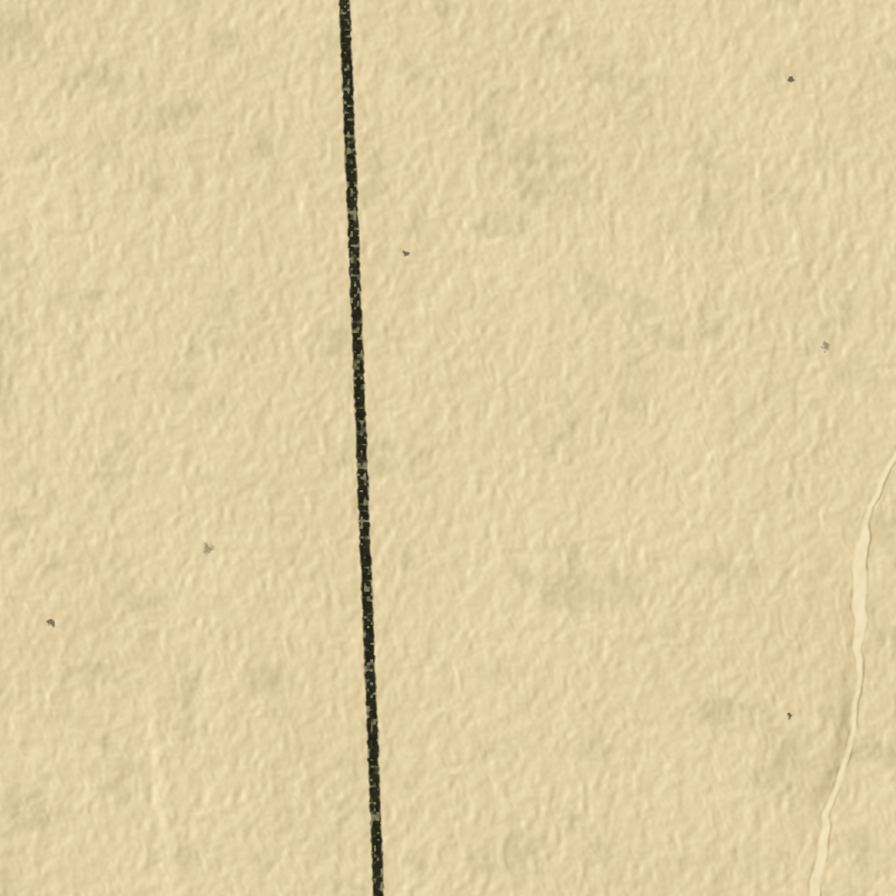
This texture is drawn by a WebGL 1 fragment shader. Its source:

```glsl
precision highp float;
// Aged cream paper with embossed grain, one slanted ink rule and a torn crease at the right.
#define PAPER vec3(0.888, 0.815, 0.645)
#define INK vec3(0.13, 0.13, 0.085)
#define RULE_TOP 0.3845
#define RULE_BOTTOM 0.4225
#define RULE_HALF_WIDTH 0.0058
#define GRAIN_SCALE vec2(125.0, 88.0)
#define GRAIN_DEPTH 0.135
#define MOTTLE_DEPTH 0.035
#define CREASE_LIGHT vec3(0.97, 0.91, 0.75)

uniform vec2 u_resolution;

float hash(vec2 p) {
  vec3 q = fract(vec3(p.xyx) * 0.1031);
  q += dot(q, q.yzx + 33.33);
  return fract((q.x + q.y) * q.z);
}

float noise(vec2 p) {
  vec2 cell = floor(p);
  vec2 f = fract(p);
  f = f * f * (3.0 - 2.0 * f);
  float low = mix(hash(cell), hash(cell + vec2(1.0, 0.0)), f.x);
  float high = mix(hash(cell + vec2(0.0, 1.0)), hash(cell + vec2(1.0, 1.0)), f.x);
  return mix(low, high, f.y);
}

float fbm(vec2 p) {
  float sum = 0.0;
  float gain = 0.5;
  for (int i = 0; i < 4; i++) {
    sum += gain * noise(p);
    p = mat2(0.8, 0.6, -0.6, 0.8) * p * 2.03 + 17.3;
    gain *= 0.5;
  }
  return sum;
}

// Height of the paper fibres, longer along y than along x
float fibres(vec2 p) {
  vec2 bend = vec2(noise(p * 42.0), noise(p * 42.0 + 31.7)) * 0.008;
  vec2 q = (p + bend) * GRAIN_SCALE;
  return 0.62 * noise(q) + 0.28 * noise(q * 1.9 + 9.1)
       + 0.35 * noise(q * vec2(0.55, 0.28) + 53.0);
}

float ramp(float a, float b, float t) {
  return clamp((t - a) / (b - a), 0.0, 1.0);
}

// Horizontal place of the crease at height y
float creaseX(float y) {
  float x = 0.909 + 0.013 * ramp(0.0, 0.089, y) + 0.026 * ramp(0.089, 0.167, y);
  x += 0.009 * ramp(0.167, 0.219, y) + 0.004 * ramp(0.219, 0.375, y);
  x += 0.009 * ramp(0.375, 0.434, y) + 0.060 * ramp(0.434, 0.546, y);
  return x + 0.005 * (noise(vec2(y * 65.0, 4.0)) - 0.5);
}

float band(float d, float halfWidth, float soft) {
  return 1.0 - smoothstep(halfWidth - soft, halfWidth + soft, abs(d));
}

float speck(vec2 p, vec2 center, float radius) {
  vec2 wobble = vec2(noise(p * 300.0), noise(p * 300.0 + 8.0)) - 0.5;
  return 1.0 - smoothstep(radius * 0.4, radius * 1.4, length(p - center + wobble * radius));
}

void main() {
  vec2 p = gl_FragCoord.xy / u_resolution;
  float pixel = 1.0 / min(u_resolution.x, u_resolution.y);

  // Paper: broad mottling and side-lit fibre relief
  float relief = fibres(p) - fibres(p + vec2(0.0042, -0.0026));
  float mottle = fbm(p * vec2(9.0, 7.0) + 3.0) - 0.47;
  float fine = noise(p * 290.0) - 0.5;
  vec3 color = PAPER + relief * GRAIN_DEPTH * vec3(0.95, 1.0, 1.05);
  color += mottle * MOTTLE_DEPTH + fine * 0.018;
  float stain = smoothstep(0.55, 0.8, fbm(p * 24.0 + 40.0));
  color -= stain * vec3(0.055, 0.045, 0.05);

  // Faint fold at the lower left
  float foldX = 0.165 + 0.13 * (0.27 - p.y) + 0.014 * (noise(vec2(p.y * 16.0, 2.0)) - 0.5);
  float foldFade = 1.0 - smoothstep(0.22, 0.32, p.y);
  color += foldFade * (0.025 * band(p.x - foldX + 0.012, 0.008, 0.008)
                     - 0.025 * band(p.x - foldX, 0.003, 0.004));

  // Torn crease: shaded side, bright ridge and thin dark edge
  float d = p.x - creaseX(p.y);
  float shadeSpan = smoothstep(0.07, 0.13, p.y) * (1.0 - smoothstep(0.2, 0.29, p.y));
  color -= 0.075 * shadeSpan * band(d + 0.013, 0.009, 0.007);
  float swell = smoothstep(0.24, 0.33, p.y) * (1.0 - smoothstep(0.37, 0.43, p.y));
  swell += 0.6 * (1.0 - smoothstep(0.04, 0.12, p.y));
  float ridgeWidth = 0.0028 + 0.0045 * swell;
  float ridge = band(d, ridgeWidth, 0.0022 + pixel * 0.5);
  color = mix(color, CREASE_LIGHT, ridge * (0.6 + 0.25 * noise(p * 110.0)));
  float edgeBreak = smoothstep(0.2, 0.7, noise(vec2(p.y * 45.0, 19.0)));
  color -= 0.13 * edgeBreak * band(d - ridgeWidth - 0.0012, 0.0012, 0.0014);
  color -= 0.07 * (1.0 - edgeBreak) * band(d + ridgeWidth + 0.0015, 0.0014, 0.0016);

  // Dark specks in the pulp
  float dirt = 0.65 * speck(p, vec2(0.883, 0.912), 0.0035);
  dirt += 0.65 * speck(p, vec2(0.453, 0.717), 0.0032);
  dirt += 0.40 * speck(p, vec2(0.922, 0.613), 0.0050);
  dirt += 0.60 * speck(p, vec2(0.057, 0.305), 0.0040);
  dirt += 0.65 * speck(p, vec2(0.882, 0.201), 0.0032);
  dirt += 0.35 * speck(p, vec2(0.232, 0.388), 0.0060);
  color = mix(color, INK * 1.6, min(dirt, 0.8));

  // Ink rule with ragged sides and worn flecks
  float ragged = 0.0020 * (noise(p * vec2(90.0, 210.0)) - 0.5);
  float ruleX = p.x - mix(RULE_BOTTOM, RULE_TOP, p.y) + ragged;
  float rule = band(ruleX, RULE_HALF_WIDTH, 0.0013 + pixel * 0.5);
  float worn = smoothstep(0.5, 0.95, noise(p * 270.0 + 11.0));
  vec3 ink = INK + worn * vec3(0.36, 0.35, 0.27) + fine * 0.08;
  color = mix(color, ink, rule * 0.96);

  gl_FragColor = vec4(clamp(color, 0.0, 1.0), 1.0);
}
```
